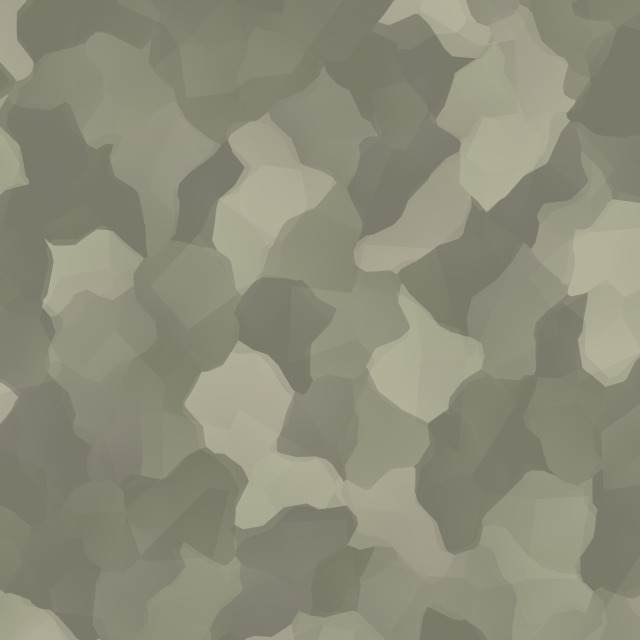
A Shadertoy shader for this pattern:

```glsl
#define PATCHES vec2(8.6, 7.4)   // patches across the canvas
#define JITTER 0.96              // irregularity of the patch centres
#define KINK 0.017               // size of the angular bends in outlines
#define BEND 0.0015              // size of the soft bends in outlines
#define SLIVER 0.20              // strength of the thin facets at borders
#define FACET 0.17               // contrast of the straight inner facets
#define SLOPE 0.16               // gradient inside a patch
#define MOTTLE 0.03              // soft clouding
#define TINT 0.008               // shift between olive and grey
#define DARK_OLIVE vec3(0.478, 0.478, 0.415)
#define PALE_SAND vec3(0.705, 0.698, 0.605)

vec3 hash3(vec2 cell) {
    vec3 q = fract(vec3(cell.xyx) * vec3(0.1031, 0.1030, 0.0973) + 0.137);
    q += dot(q, q.yxz + 33.33);
    return fract((q.xxy + q.yzz) * q.zyx);
}

vec2 triangleWave(vec2 x) {
    return abs(fract(x) - 0.5) * 4.0 - 1.0;
}

// Bends straight borders into angular, slightly rounded outlines
vec2 warp(vec2 p, float phase) {
    vec2 broad = vec2(dot(p, vec2(2.3, 5.9)), dot(p, vec2(6.1, -2.7)));
    vec2 fine = vec2(dot(p, vec2(-7.3, 8.9)), dot(p, vec2(9.7, 6.5)));
    vec2 kink = triangleWave(broad + phase) + 0.5 * triangleWave(fine - phase);
    vec2 bend = sin(p.yx * vec2(47.0, 41.0) + 2.0 * sin(p * 19.0) + phase);
    return p + KINK * kink + BEND * bend;
}

// Tone of one patch: x is lightness, y is tint
vec2 patchTone(vec2 cell, vec2 offset) {
    vec3 h = hash3(cell + 71.0);
    float angle = 6.2832 * h.y;
    float base = clamp(h.x * 1.35 - 0.35, 0.03, 0.95);
    float gradient = SLOPE * dot(offset, vec2(cos(angle), sin(angle)));
    return vec2(base + gradient, h.z - 0.5);
}

// Cellular pattern with smoothed borders; shift moves the centres
vec2 patches(vec2 q, float shift) {
    vec2 stepX = dFdx(q), stepY = dFdy(q);
    vec2 origin = floor(q);
    vec2 nearCell, nextCell, nearOffset, nextOffset;
    float nearDist = 100.0, nextDist = 100.0;
    for (int y = -1; y <= 1; y++)
    for (int x = -1; x <= 1; x++) {
        vec2 cell = origin + vec2(x, y);
        vec3 h = hash3(cell);
        vec2 centre = cell + 0.5 + JITTER * (h.xy - 0.5);
        centre += shift * (hash3(cell + 29.0).xy - 0.5);
        vec2 offset = q - centre;
        float d = dot(offset, offset);
        if (d < nearDist) {
            nextDist = nearDist; nextCell = nearCell; nextOffset = nearOffset;
            nearDist = d; nearCell = cell; nearOffset = offset;
        } else if (d < nextDist) {
            nextDist = d; nextCell = cell; nextOffset = offset;
        }
    }
    // Border distance, smoothed over about one pixel
    vec2 across = nextOffset - nearOffset;
    float gap = max(length(across), 0.001);
    across /= gap;
    float border = (nextDist - nearDist) / (2.0 * gap);
    float softness = 0.6 * length(vec2(dot(stepX, across), dot(stepY, across)));
    float blend = 0.5 + 0.5 * clamp(border / max(softness, 0.00001), 0.0, 1.0);
    return mix(patchTone(nextCell, nextOffset), patchTone(nearCell, nearOffset), blend);
}

// Layered sines for faint clouding
float clouds(vec2 p) {
    float sum = 0.0, weight = 0.5;
    for (int i = 0; i < 4; i++) {
        p = mat2(0.8, 0.6, -0.6, 0.8) * p * 1.7 + 3.1;
        sum += weight * sin(p.x + 1.5 * sin(p.y)) * cos(0.8 * p.y + sin(p.x));
        weight *= 0.65;
    }
    return sum;
}

void mainImage(out vec4 fragColor, in vec2 fragCoord) {
    vec2 p = fragCoord / min(iResolution.x, iResolution.y);

    // Main patches, overlaid with a displaced copy that leaves border slivers
    vec2 body = patches(warp(p, 0.15) * PATCHES, 0.0);
    vec2 rim = patches(warp(p, 0.24) * PATCHES, 0.24);
    vec2 tone = mix(body, rim, SLIVER);

    // Straight facets and clouding
    vec2 facet = patches(p * PATCHES * 1.25 + 40.0, 0.0);
    tone.x += FACET * (facet.x - 0.36);
    tone.x += MOTTLE * clouds(p * 9.0);
    tone.y += 0.5 * facet.y + 0.4 * clouds(p * 6.0 + 17.0);

    vec3 colour = mix(DARK_OLIVE, PALE_SAND, clamp(tone.x, 0.0, 1.0));
    colour += TINT * tone.y * vec3(0.7, -0.5, 1.6);
    fragColor = vec4(colour, 1.0);
}
```
